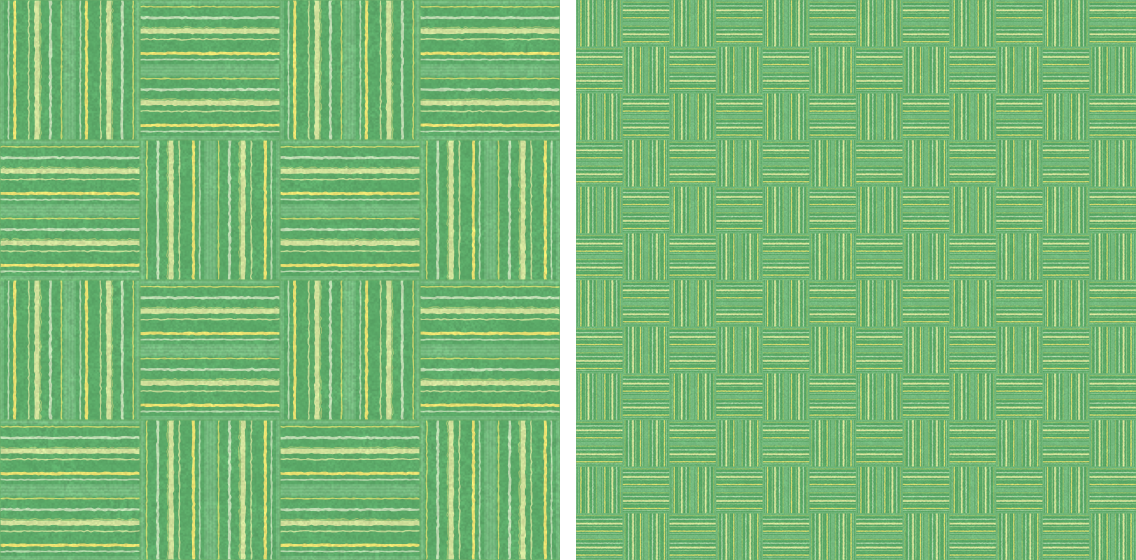
Left: one tile. Right: repeated 3 by 3.
Give the GLSL for this pattern, as a Shadertoy shader.

```glsl
// Checkerboard of striped carpet tiles, turned by quarter turns, with a soft pile grain.
#define TILES 4.0          // tiles across and down (even, so the board wraps)
#define UNITS 193.0        // layout units along one tile
#define PERIOD 99.0        // stripe group spacing, in units
#define WOBBLE 1.5         // raggedness of stripe edges, in units
#define GRAIN 0.10         // strength of the pile grain
#define BASE vec3(0.36, 0.665, 0.41)
#define MIST vec3(0.51, 0.755, 0.54)
#define FRINGE vec3(0.61, 0.77, 0.46)
#define PALE vec3(0.82, 0.88, 0.61)
#define WHITE vec3(0.75, 0.86, 0.70)
#define YELLOW vec3(0.92, 0.88, 0.44)

float hash(vec2 p) {
    vec3 q = fract(p.xyx * vec3(0.1031, 0.1030, 0.0973));
    q += dot(q, q.yzx + 33.33);
    return fract((q.x + q.y) * q.z);
}

// Value noise on a lattice of n cells that wraps at the canvas edge.
float wrapNoise(vec2 uv, vec2 n, float seed) {
    vec2 p = uv * n;
    vec2 i = floor(p);
    vec2 f = p - i;
    f = f * f * (3.0 - 2.0 * f);
    vec2 a = mod(i, n) + seed;
    vec2 b = mod(i + 1.0, n) + seed;
    return mix(mix(hash(a), hash(vec2(b.x, a.y)), f.x),
               mix(hash(vec2(a.x, b.y)), hash(b), f.x), f.y);
}

// Box-filtered coverage of a stripe that recurs every PERIOD.
float stripe(float s, float center, float width, float soft) {
    float d = mod(s - center + 0.5 * PERIOD, PERIOD) - 0.5 * PERIOD;
    float h = 0.5 * width;
    return (clamp(d + 0.5 * soft, -h, h) - clamp(d - 0.5 * soft, -h, h)) / soft;
}

vec3 stripes(float s, float ragged, float soft) {
    vec3 col = BASE;
    // Hazy band with finer threads inside
    col = mix(col, MIST, 0.50 * stripe(s, 97.0, 17.0, soft));
    for (float k = -1.0; k <= 1.0; k++)
        col = mix(col, MIST, 0.65 * stripe(s, 97.5 + 4.5 * k, 2.2, soft));
    // Fringe beside the broad stripe, then the clear lines
    col = mix(col, FRINGE, stripe(s + ragged, 38.3, 1.8, soft));
    col = mix(col, PALE, stripe(s + 0.6 * ragged, 43.0, 6.8, soft));
    col = mix(col, PALE, 0.85 * stripe(s + 0.6 * ragged, 54.3, 2.0, soft));
    col = mix(col, YELLOW, 0.75 * stripe(s + 0.4 * ragged, 9.3, 2.0, soft));
    col = mix(col, WHITE, stripe(s + 0.6 * ragged, 24.5, 3.6, soft));
    col = mix(col, YELLOW, stripe(s + 0.5 * ragged, 73.7, 4.0, soft));
    col = mix(col, WHITE, 0.9 * stripe(s + 0.4 * ragged, 82.2, 2.2, soft));
    return col;
}

void mainImage(out vec4 fragColor, in vec2 fragCoord) {
    vec2 uv = fragCoord / iResolution.xy;
    vec2 cell = floor(uv * TILES);
    vec2 local = fract(uv * TILES);
    float pixel = TILES * UNITS / min(iResolution.x, iResolution.y);

    // Odd cells run upright; even columns of those are mirrored
    bool upright = mod(cell.x + cell.y, 2.0) > 0.5;
    bool mirrored = mod(cell.x, 2.0) < 0.5;
    float across = upright ? (mirrored ? 1.0 - local.x : local.x) : 1.0 - local.y;

    // Pile noise: ragged edges, fine grain and slow patches
    float ragged = WOBBLE * 2.0 * (wrapNoise(uv, vec2(160.0), 7.0) - 0.5);
    float fine = wrapNoise(uv, vec2(320.0), 19.0) - 0.5;
    float tuft = wrapNoise(uv, vec2(180.0), 43.0) - 0.5;
    float patches = wrapNoise(uv, vec2(24.0), 71.0);

    vec3 col = stripes(across * UNITS, ragged, max(pixel, 1.3));

    // Faint seam between tiles
    vec2 gap = (0.5 - abs(local - 0.5)) * UNITS;
    float seam = 1.0 - smoothstep(0.3, 0.8 + pixel, min(gap.x, gap.y));
    col = mix(col, mix(BASE, FRINGE, 0.2), 0.65 * seam);

    col *= 1.0 + GRAIN * (0.6 + 0.8 * patches) * (fine + 0.7 * tuft);
    col += 0.02 * (patches - 0.5);
    fragColor = vec4(clamp(col, 0.0, 1.0), 1.0);
}
```
